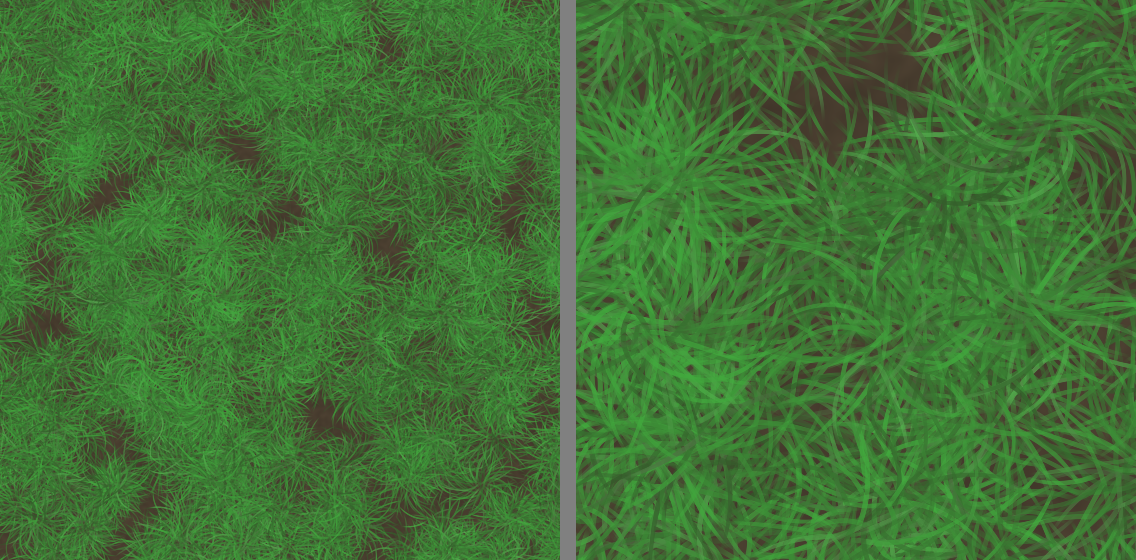
Left, the full canvas; right, a detail of the centre.
A WebGL 2 fragment shader for this texture:

```glsl
#version 300 es
precision highp float;

uniform vec2 u_resolution;
out vec4 fragColor;

const float TAU = 6.2831853;
const float CELLS = 9.0;
const float BLADES = 14.0;
const int TUFT_SETS = 3;
const int LAYERS = 7;

// Integer hash: three values in 0..1
vec3 hash3(vec3 p) {
    uvec3 v = uvec3(ivec3(p) + 64) * 1664525u + 1013904223u;
    v.x += v.y * v.z; v.y += v.z * v.x; v.z += v.x * v.y;
    v ^= v >> 16u;
    v.x += v.y * v.z; v.y += v.z * v.x; v.z += v.x * v.y;
    return vec3(v >> 8u) / 16777216.0;
}

float cornerSlope(vec2 corner, vec2 offset) {
    float angle = TAU * hash3(vec3(corner, 900.0)).x;
    return dot(vec2(cos(angle), sin(angle)), offset);
}

float gradientNoise(vec2 p) {
    vec2 i = floor(p), f = p - i;
    vec2 u = f * f * f * (f * (f * 6.0 - 15.0) + 10.0);
    vec2 e = vec2(1.0, 0.0);
    return mix(mix(cornerSlope(i, f), cornerSlope(i + e, f - e), u.x),
               mix(cornerSlope(i + e.yx, f - e.yx), cornerSlope(i + 1.0, f - 1.0), u.x), u.y);
}

// One ring of curved blades around a root: colour and opacity
vec4 bladeRing(vec2 p, float reach, float curl, float shade, vec3 seed, float pixel) {
    float r = length(p);
    float turn = (atan(p.y, p.x + 1e-6) + curl * r) / TAU * BLADES;
    float id = mod(floor(turn), BLADES);
    vec3 look = hash3(seed + vec3(0.0, 0.0, 20.0 * (id + 1.0)));
    vec3 form = hash3(seed + vec3(0.0, 1200.0, 20.0 * (id + 1.0)));

    // Distance across the blade, corrected for the slant of the curve
    float middle = 0.5 + 0.36 * (form.x - 0.5) + 0.7 * (form.y - 0.5) * r;
    float across = (fract(turn) - middle) * r * TAU / BLADES;
    across /= sqrt(1.0 + curl * curl * r * r);

    // Blades emerge at different distances from the root and taper outwards
    float along = r / (reach * (0.66 + 0.34 * form.z));
    float start = 0.26 * look.y * look.y;
    float halfWidth = 0.0145 * (1.0 - 0.5 * along * along);
    float cover = 1.0 - smoothstep(max(halfWidth - 0.5 * pixel, 0.0),
                                   halfWidth + 0.5 * pixel, abs(across));
    cover *= 1.0 - smoothstep(0.75, 1.0, along);
    cover *= smoothstep(start, start + 0.15, r);

    float tone = clamp(shade + 1.0 * (look.x - 0.5) + 0.1 * (along - 0.5), 0.0, 1.0);
    vec3 color = mix(vec3(0.2, 0.34, 0.16), vec3(0.255, 0.67, 0.24), tone);
    color += vec3(0.09, 0.03, 0.08) * smoothstep(0.75, 1.0, form.x);
    return vec4(color, cover * mix(0.42, 0.76, look.z));
}

void main() {
    float side = min(u_resolution.x, u_resolution.y);
    vec2 p = gl_FragCoord.xy / side * CELLS;
    float pixel = CELLS / side;

    // Bare soil
    vec3 color = vec3(0.28, 0.235, 0.18);
    color *= 1.0 + 0.1 * gradientNoise(p * 2.5) + 0.1 * gradientNoise(p * 11.0);

    // Tufts on shifted lattices, each of several rings with their own root and curl
    for (int s = 0; s < TUFT_SETS; s++) {
        vec2 shift = float(s) * vec2(0.37, 0.61);
        vec2 home = floor(p + shift);
        for (int n = 0; n < 9; n++) {
            vec2 cell = home + vec2(n % 3 - 1, n / 3 - 1);
            vec3 seed = vec3(cell, float(s) * 400.0);
            vec3 place = hash3(seed);
            vec3 kind = hash3(seed + vec3(0.0, 300.0, 0.0));
            vec2 toTuft = p + shift - cell - mix(vec2(0.08), vec2(0.92), place.xy);
            if (dot(toTuft, toTuft) > 1.0) continue;

            float growth = gradientNoise((cell - shift) * 0.37 + 3.3);
            float reach = clamp(mix(0.58, 0.8, place.z) + 0.15 * growth, 0.5, 0.74);
            float shade = 0.4 + 0.28 * kind.x + 0.12 * growth;

            for (int k = 0; k < LAYERS; k++) {
                vec3 ringSeed = seed + vec3(100.0 * float(k + 1), 700.0, 0.0);
                vec3 ring = hash3(ringSeed);
                vec2 q = toTuft - 0.36 * (ring.xy - 0.5);
                if (dot(q, q) > reach * reach) continue;
                float curl = 2.2 * (kind.y - 0.5) + 3.0 * (ring.z - 0.5);
                vec4 blade = bladeRing(q, reach, curl, shade, ringSeed, pixel);
                color = mix(color, blade.rgb, blade.a);
            }
        }
    }

    fragColor = vec4(color, 1.0);
}
```
